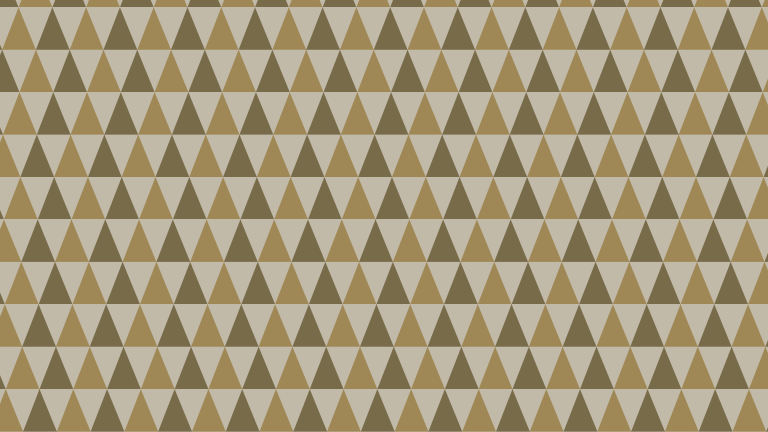
Give the GLSL for this pattern, as a Shadertoy shader.

```glsl
// Rows of tall triangles, alternately gold and umber, on a cream ground.
// Each row is split into cells with a half-cell shift on odd rows, and
// each cell holds one antialiased triangle given by its edge distances.

const vec3 CREAM = vec3(0.757, 0.729, 0.659);
const vec3 GOLD  = vec3(0.624, 0.533, 0.333);
const vec3 UMBER = vec3(0.471, 0.418, 0.290);

// Lengths are in canvas heights.
const float PITCH      = 0.0782;   // width of one triangle
const float ROW_HEIGHT = 0.0982;
const vec2  ORIGIN     = vec2(0.0925, 0.001);  // middle of an umber base
const float SHEAR      = 0.0106;   // slight lean of the columns
const float SWAP_ROW   = 8.0;      // even rows from here up swap colours

// Signed distance to a triangle with its base middle at the origin.
float triangleDistance(vec2 p) {
    vec2 sideNormal = normalize(vec2(ROW_HEIGHT, 0.5 * PITCH));
    float side = dot(vec2(abs(p.x), p.y - ROW_HEIGHT), sideNormal);
    return max(side, -p.y);
}

void mainImage(out vec4 fragColor, in vec2 fragCoord) {
    float pixel = 1.0 / iResolution.y;
    vec2 p = fragCoord * pixel;
    p.x += SHEAR * p.y;
    p -= ORIGIN;

    // Row and column of the cell
    float row = floor(p.y / ROW_HEIGHT);
    float oddRow = mod(row, 2.0);
    float u = p.x / PITCH - 0.5 * oddRow;
    float column = floor(u + 0.5);
    vec2 local = vec2((u - column) * PITCH, p.y - row * ROW_HEIGHT);

    // Colours alternate along the row
    float swapped = (1.0 - oddRow) * step(SWAP_ROW, row);
    float isGold = mod(column + swapped, 2.0);
    vec3 ink = mix(UMBER, GOLD, isGold);

    // One-pixel soft edge
    float coverage = clamp(0.5 - triangleDistance(local) / pixel, 0.0, 1.0);
    fragColor = vec4(mix(CREAM, ink, coverage), 1.0);
}
```
